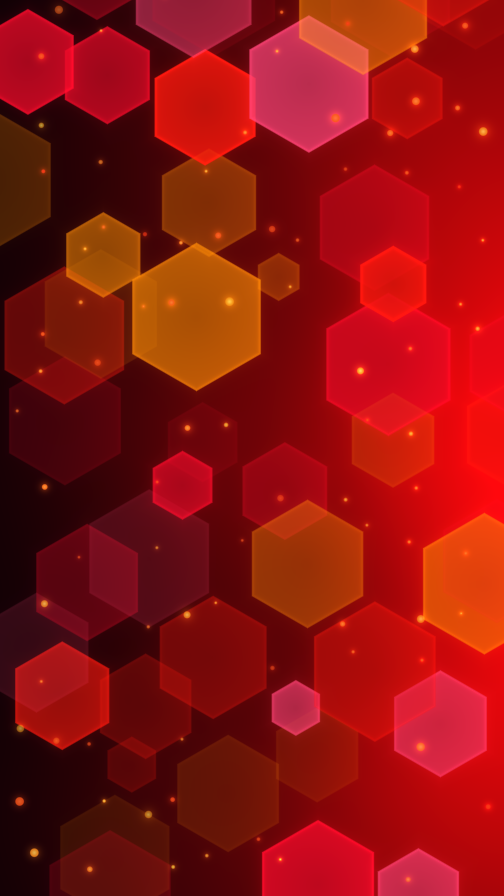
A Shadertoy shader for this background:

```glsl
vec3 hash3(float n) {
    return fract(sin(n * vec3(12.99, 78.23, 37.72) + vec3(1.3, 4.7, 2.1)) * 4375.85);
}

// Signed distance to a hexagon with a vertex at the top
float hexagon(vec2 p, float apothem) {
    p = abs(p);
    return max(p.x, dot(p, vec2(0.5, 0.866))) - apothem;
}

// Darkness on the left, warm centre, red light on the right
vec3 backdrop(vec2 p) {
    float sway = 0.04 * sin(p.y * 5.0 + 1.0) + 0.03 * sin(p.y * 9.0);
    float height = (p.y - 0.75) / 0.8;
    float base = 0.06 + 0.36 * smoothstep(-0.1, 0.85, p.x + sway);
    float centre = 0.12 * exp(-6.0 * dot(p - vec2(0.5, 0.9), p - vec2(0.5, 0.9)));
    float light = 0.6 * smoothstep(0.5, 1.08, p.x + sway) * exp(-height * height);
    float red = base + centre + light;
    return vec3(red, 0.03 * red, 0.02 + 0.03 * red * red);
}

vec3 tint(float pick, float x) {
    vec3 red = vec3(0.95, 0.09, 0.05);
    vec3 crimson = vec3(0.93, 0.04, 0.16);
    vec3 pink = vec3(0.92, 0.25, 0.44);
    vec3 orange = vec3(0.95, 0.53, 0.02);
    vec3 yellow = vec3(0.93, 0.84, 0.03);
    pick += 0.25 * smoothstep(0.6, 0.9, x);
    if (pick < 0.07) return yellow;
    if (pick < 0.32) return orange;
    if (pick < 0.52) return pink;
    return pick < 0.72 ? crimson : red;
}

// Translucent hexagons, one per jittered cell
vec3 addHexagons(vec3 col, vec2 p, float aa) {
    for (int i = 0; i < 50; i++) {
        vec3 place = hash3(float(i) + 3.0);
        vec3 look = hash3(float(i) + 71.0);
        vec2 cell = vec2(i % 5, i / 5);
        vec2 centre = (cell + 1.3 * place.xy - 0.15) / 5.0;
        float apothem = mix(0.03, 0.128, sqrt(place.z));
        float d = hexagon(p - centre, apothem);
        float inside = smoothstep(aa, -aa, d);
        float alpha = mix(0.1, 0.85, pow(look.y, 1.4));
        vec3 hue = tint(look.x, centre.x);
        float shade = 0.9 + 0.12 * length(p - centre) / apothem;
        float rim = exp(-abs(d + 0.003) / 0.003);
        col = mix(col, max(hue * shade, 0.5 * col), alpha * inside);
        col += hue * alpha * (0.2 * rim * inside + 0.1 * exp(-max(d, 0.0) / 0.012) * (1.0 - inside));
    }
    return col;
}

// Glowing sparks, kept inside their own cells
vec3 addSparks(vec3 col, vec2 p, float scale, float aa) {
    vec2 id = floor(p * scale);
    vec3 place = hash3(id.x + id.y * 17.0 + scale);
    vec3 look = hash3(id.x + id.y * 17.0 + scale + 311.0);
    float d = length(p - (id + 0.25 + 0.5 * place.xy) / scale);
    float radius = mix(0.0025, 0.0085, look.x * look.x);
    float present = step(place.z, 0.5);
    vec3 hue = mix(vec3(0.95, 0.2, 0.08), vec3(1.0, 0.68, 0.12), look.y);
    float reach = smoothstep(0.25 / scale, 0.0, d);
    float glow = reach * exp(-d / (radius * 1.3));
    float core = smoothstep(radius + aa, radius - aa, d);
    float strength = present * mix(0.45, 1.0, look.z);
    col += hue * glow * strength * 0.6;
    vec3 centreColor = hue + vec3(0.0, 0.3, 0.3) * smoothstep(radius, 0.0, d) * look.y;
    return mix(col, centreColor, core * strength);
}

void mainImage(out vec4 fragColor, in vec2 fragCoord) {
    vec2 p = fragCoord / iResolution.x;
    float aa = 0.8 / iResolution.x;
    vec3 col = backdrop(p);
    col = addHexagons(col, p, aa);
    col = addSparks(col, p, 8.0, aa);
    col = addSparks(col, p + 0.37, 5.0, aa);
    fragColor = vec4(clamp(col, 0.0, 1.0), 1.0);
}
```
